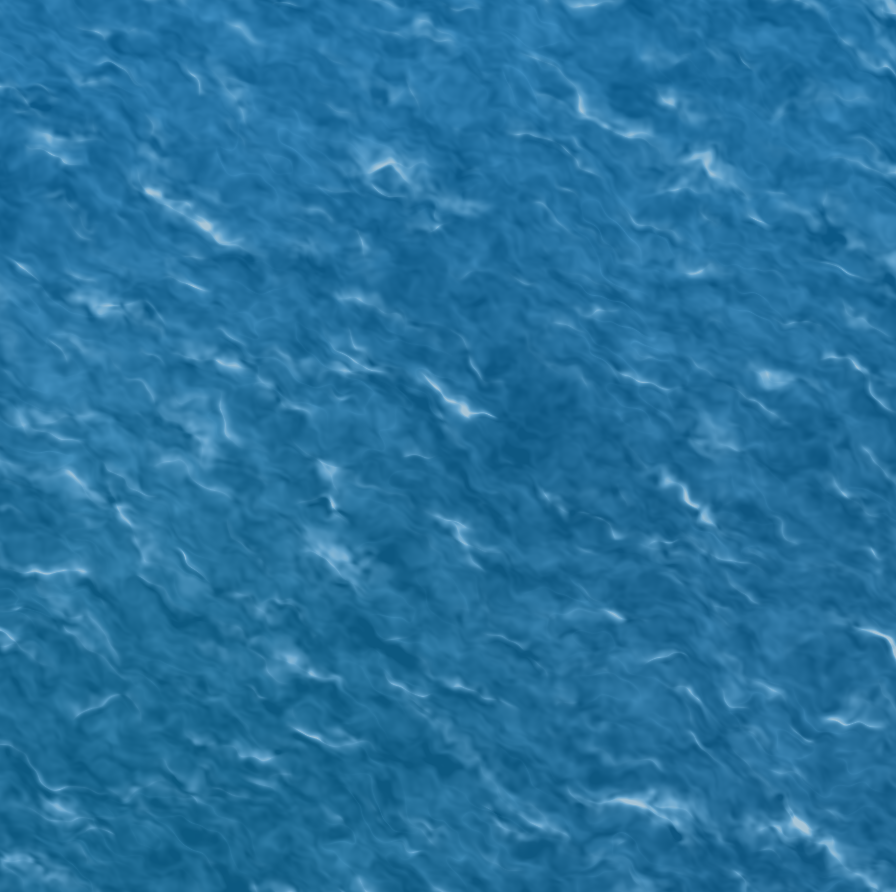
A Shadertoy shader for this texture:

```glsl
// Open sea from above: blue water with short sunlit crests slanting down to the right.
// Bent, stretched gradient noise forms the ripples; its rising zero lines, broken
// up by patches and grain, become crests with a soft back and a shaded front.

float hash(vec2 p) {
    return fract(sin(dot(p, vec2(127.1, 311.7))) * 43758.5453);
}

vec2 gradientAt(vec2 cell) {
    return 2.0 * vec2(hash(cell), hash(cell + 57.3)) - 1.0;
}

// Gradient noise, roughly -0.6 to 0.6
float noise(vec2 p) {
    vec2 cell = floor(p), f = fract(p);
    vec2 s = f * f * f * (f * (f * 6.0 - 15.0) + 10.0);
    vec2 dx = vec2(1.0, 0.0), dy = vec2(0.0, 1.0);
    float low = mix(dot(gradientAt(cell), f),
                    dot(gradientAt(cell + dx), f - dx), s.x);
    float high = mix(dot(gradientAt(cell + dy), f - dy),
                     dot(gradientAt(cell + 1.0), f - 1.0), s.x);
    return mix(low, high, s.y);
}

float fbm(vec2 p) {
    float sum = 0.0, gain = 1.0;
    for (int i = 0; i < 4; i++) {
        sum += gain * noise(p);
        p = mat2(0.96, 0.28, -0.28, 0.96) * p * 1.75 + 13.7;
        gain *= 0.8;
    }
    return sum;
}

// x: lit crest, y: shaded front below it
vec2 waveCrests(vec2 q) {
    vec2 total = vec2(0.0);
    float scale = 1.0, weight = 1.0;
    for (int i = 0; i < 4; i++) {
        vec2 shift = vec2(17.3, 41.9) * float(i + 1);
        vec2 stretch = vec2(5.0, 10.0) * scale;
        float height = noise(q * stretch + shift);
        float ahead = noise((q + vec2(0.0, 0.012 / scale)) * stretch + shift);
        float rising = smoothstep(0.0, 0.08, ahead - height);
        float line = exp(-abs(height) / (height > 0.0 ? 0.13 : 0.06));
        float front = exp(-abs(height + 0.2) / 0.1);
        float patches = smoothstep(-0.06, 0.24, noise(q * vec2(7.0, 9.0) * sqrt(scale) - shift));
        total += weight * rising * vec2(line * patches, front * (0.3 + patches));
        scale *= 1.45;
        weight *= 0.92;
    }
    return total;
}

void mainImage(out vec4 fragColor, in vec2 fragCoord) {
    vec2 p = fragCoord / iResolution.y;

    // Axes along and across the crests, bent at three sizes
    vec2 q = vec2(dot(p, vec2(0.87, -0.5)), dot(p, vec2(0.5, 0.87)));
    q += 0.035 * vec2(noise(p * 6.0), noise(p * 6.0 + 31.0));
    q += 0.014 * vec2(noise(p * 19.0 + 7.0), noise(p * 19.0 + 83.0));
    q += 0.010 * vec2(noise(p * 47.0 + 3.0), noise(p * 47.0 + 71.0));

    vec2 crests = waveCrests(q);
    float ripples = fbm(q * vec2(14.0, 25.0) + 5.0);
    float grain = noise(q * vec2(38.0, 70.0) + 19.0) + 0.7 * noise(p * 85.0 + 47.0);
    float wisps = exp(-abs(noise(q * vec2(16.0, 36.0) + 61.0)) / 0.08);
    wisps *= smoothstep(-0.1, 0.3, noise(p * 8.0 + 23.0));

    // Body of the water
    float tone = 0.34 + 0.7 * ripples + 0.35 * grain + 0.4 * noise(p * 3.0 + 9.0);
    tone += 0.25 * (p.y - 0.5) + 0.4 * wisps - 0.3 * crests.y;
    vec3 water = mix(vec3(0.09, 0.375, 0.545), vec3(0.22, 0.51, 0.69), clamp(tone, -0.25, 1.3));
    water += vec3(-0.015, 0.01, 0.03) * smoothstep(0.35, 1.0, p.y);
    water += vec3(-0.01, 0.01, -0.005) * smoothstep(0.7, 0.0, length(p - vec2(0.2, 0.15)));

    // Sunlight: sky blue on the slopes, pale on the sharpest crests
    float sun = 1.35 * crests.x * max(0.8 + 0.9 * ripples + 1.1 * grain, 0.0);
    vec3 color = mix(water, vec3(0.42, 0.67, 0.83), clamp(0.85 * sun, 0.0, 0.95));
    color = mix(color, vec3(0.71, 0.80, 0.85), 0.8 * smoothstep(0.85, 1.9, sun));
    fragColor = vec4(color, 1.0);
}
```
